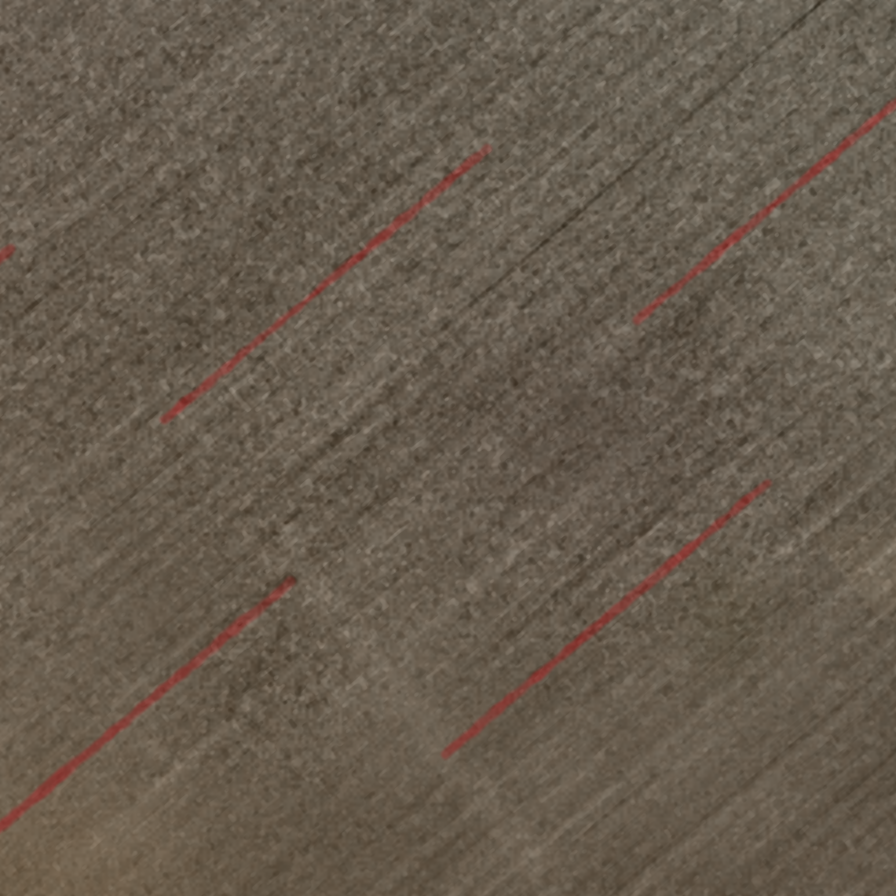
Reproduce this texture procedurally as a WebGL 1 fragment shader.

```glsl
precision highp float;
// Ploughed brown field with diagonal furrows, crossed by a staggered lattice of faded red strokes.

uniform vec2 u_resolution;

const vec3 SOIL_BOTTOM_LEFT = vec3(0.420, 0.370, 0.305);
const vec3 SOIL_BOTTOM_RIGHT = vec3(0.405, 0.360, 0.304);
const vec3 SOIL_TOP_LEFT = vec3(0.402, 0.361, 0.312);
const vec3 SOIL_TOP_RIGHT = vec3(0.415, 0.390, 0.340);
const vec3 STROKE_RED = vec3(0.545, 0.215, 0.195);

const vec2 ROW_DIR = vec2(0.765, 0.644);
const vec2 LATTICE_A = vec2(0.528, 0.112);
const vec2 LATTICE_B = vec2(0.216, 0.486);
const vec2 STROKE_START = vec2(0.182, 0.531);
const vec2 STROKE_SPAN = vec2(0.360, 0.303);

float hash(vec2 p) {
  vec3 q = fract(vec3(p.xyx) * 0.1031);
  q += dot(q, q.yzx + 33.33);
  return fract((q.x + q.y) * q.z);
}

float noise(vec2 p) {
  vec2 cell = floor(p);
  vec2 f = fract(p);
  f = f * f * (3.0 - 2.0 * f);
  float low = mix(hash(cell), hash(cell + vec2(1.0, 0.0)), f.x);
  float high = mix(hash(cell + vec2(0.0, 1.0)), hash(cell + vec2(1.0, 1.0)), f.x);
  return mix(low, high, f.y);
}

// Noise centred on zero
float ripple(vec2 p) {
  return noise(p + 57.0) - 0.5;
}

// Distance to a segment in x, position along it from 0 to 1 in y
vec2 segment(vec2 p, vec2 a, vec2 b) {
  vec2 ab = b - a;
  float t = clamp(dot(p - a, ab) / dot(ab, ab), 0.0, 1.0);
  return vec2(length(p - a - ab * t), t);
}

float softBlob(vec2 p, vec2 centre, vec2 radius) {
  vec2 d = (p - centre) / radius;
  return exp(-dot(d, d));
}

// Broad soil tones, worn patches and field boundaries
vec3 soilColor(vec2 uv) {
  vec3 soil = mix(mix(SOIL_BOTTOM_LEFT, SOIL_BOTTOM_RIGHT, uv.x),
                  mix(SOIL_TOP_LEFT, SOIL_TOP_RIGHT, uv.x), uv.y);
  soil += 0.034 * ripple(uv * 5.0) + 0.026 * ripple(uv * 13.0);
  soil -= vec3(0.034, 0.038, 0.030) * softBlob(uv, vec2(0.66, 0.52), vec2(0.20, 0.16));
  soil -= vec3(0.026, 0.024, 0.034) * softBlob(uv, vec2(0.81, 0.31), vec2(0.05, 0.07));
  soil -= 0.034 * softBlob(uv, vec2(0.31, 0.17), vec2(0.12, 0.15));
  soil += vec3(0.040, 0.026, 0.010) * softBlob(uv, vec2(0.04, 0.0), vec2(0.20, 0.14));
  float track = segment(uv, vec2(0.32, 0.39), vec2(0.61, 0.02)).x + 0.012 * ripple(uv * 30.0);
  soil += 0.028 * (1.0 - smoothstep(0.010, 0.026, track));
  float corner = smoothstep(-0.006, 0.006, uv.x - 0.935 + 0.7 * (uv.y - 0.37));
  float cornerBand = smoothstep(0.30, 0.34, uv.y) * (1.0 - smoothstep(0.38, 0.44, uv.y));
  return soil + vec3(0.034, 0.027, 0.018) * corner * cornerBand;
}

// Broad bands, even ridges and thin broken grooves; row.x runs along the rows
float furrows(vec2 row) {
  float across = row.y + 0.005 * ripple(row * 2.5);
  float strength = 0.35 + 0.9 * noise(row * vec2(4.0, 7.0));
  float bands = 0.030 * ripple(vec2(row.x * 1.6, across * 28.0));
  float ridges = 0.011 * cos(6.2832 * across / 0.0265);
  float streaks = 0.048 * ripple(vec2(row.x * 3.0, across * 100.0));
  float groove = smoothstep(0.62, 0.90, noise(vec2(row.x * 5.0, across * 125.0) + 91.0));
  float crest = smoothstep(0.65, 0.92, noise(vec2(row.x * 7.0, across * 140.0) + 17.0));
  return bands + strength * (ridges + streaks - 0.034 * groove + 0.026 * crest);
}

// Small clods with sparse light specks and dark pits, rougher in the upper part of the field
float grain(vec2 uv, vec2 row) {
  float speck = smoothstep(0.60, 0.95, noise(row * vec2(130.0, 165.0) + 13.0));
  float pit = smoothstep(0.62, 0.95, noise(row * vec2(115.0, 150.0) + 71.0));
  float clods = 0.100 * ripple(uv * 245.0) + 0.075 * speck - 0.065 * pit;
  return clods * mix(0.55, 1.05, smoothstep(0.1, 0.6, uv.y + 0.5 * ripple(uv * 6.0)));
}

// Coverage of one red stroke, with its own width, offset and fading
float stroke(vec2 uv, vec2 index, float pixel) {
  vec2 jitter = vec2(hash(index + 11.0), hash(index + 23.0)) - 0.5;
  vec2 start = STROKE_START + index.x * LATTICE_A + index.y * LATTICE_B + 0.006 * jitter;
  vec2 hit = segment(uv, start, start + STROKE_SPAN);
  float thickness = 0.8 + 0.4 * noise(vec2(hit.y * 7.0, index.x + 3.0 * index.y + 20.0));
  float halfWidth = thickness * mix(0.0042, 0.0053, hash(index + 37.0));
  float d = hit.x + 0.003 * ripple(uv * 90.0);
  float blur = max(0.0032, pixel);
  float ends = smoothstep(0.0, 0.04, hit.y) * (1.0 - smoothstep(0.90, 1.0, hit.y));
  float wear = (0.60 + 0.36 * noise(uv * 45.0 + index * 7.0)) * mix(0.7, 1.0, ends);
  return wear * (1.0 - smoothstep(halfWidth - blur, halfWidth + blur, d));
}

void main() {
  vec2 uv = gl_FragCoord.xy / u_resolution;
  float pixel = 1.0 / min(u_resolution.x, u_resolution.y);
  vec2 row = vec2(dot(uv, ROW_DIR), dot(uv, vec2(-ROW_DIR.y, ROW_DIR.x)));
  float clods = grain(uv, row);
  vec3 color = soilColor(uv) + furrows(row) + clods;

  // Slight warm and cool flecks
  color += vec3(0.012, -0.002, -0.008) * ripple(uv * 120.0 + 31.0);

  // Thin broken rut between the rows
  vec2 rut = segment(uv, vec2(0.462, 0.603), vec2(0.925, 1.005));
  float rutLine = 1.0 - smoothstep(0.0004, 0.0028 + pixel, rut.x + 0.001 * ripple(uv * 80.0));
  color -= 0.12 * rutLine * smoothstep(-0.4, 0.7, rut.y) * (0.35 + 0.65 * noise(row * vec2(22.0, 1.0)));

  // Red strokes on the sheared lattice
  float red = 0.0;
  for (int i = -1; i <= 1; i++) {
    for (int j = -1; j <= 1; j++) {
      red = max(red, stroke(uv, vec2(float(i), float(j)), pixel));
    }
  }
  color = mix(color, STROKE_RED + 0.7 * clods, red);
  gl_FragColor = vec4(color, 1.0);
}
```
